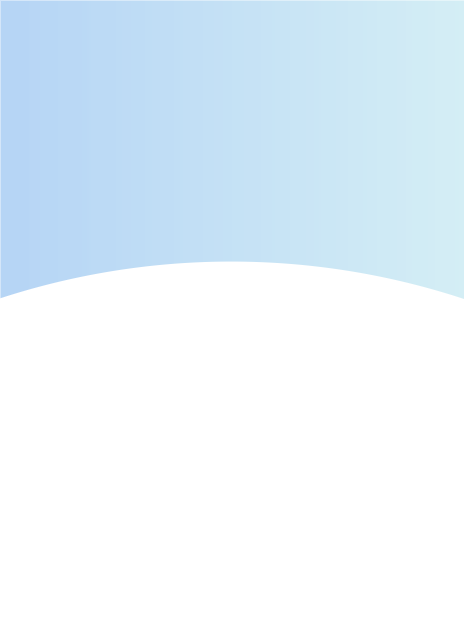
This background is drawn by a WebGL 2 fragment shader. Its source:

```glsl
#version 300 es
precision highp float;
// A pale blue to aqua banded gradient above a broad white circular arc.

#define ARC_APEX vec2(0.498, 0.8156)  // in canvas widths
#define ARC_RADIUS 1.6025
#define BAND_COUNT 16.0
#define BAND_STRENGTH 0.5
#define RIM_WIDTH 0.0018
#define RIM_STRENGTH 0.45
#define SKY_LEFT vec3(0.710, 0.832, 0.960)
#define SKY_RIGHT vec3(0.832, 0.934, 0.960)
#define PAPER vec3(1.0)

uniform vec2 u_resolution;
out vec4 fragColor;

float circleDistance(vec2 p, vec2 center, float radius) {
    return length(p - center) - radius;
}

// Horizontal ramp, partly quantized into faint vertical bands
vec3 skyColor(float x) {
    float banded = (floor(x * BAND_COUNT) + 0.5) / BAND_COUNT;
    return mix(SKY_LEFT, SKY_RIGHT, mix(x, banded, BAND_STRENGTH));
}

void main() {
    vec2 p = gl_FragCoord.xy / u_resolution.x;
    float pixel = 1.0 / u_resolution.x;
    float top = u_resolution.y / u_resolution.x;

    // Sky with a hairline highlight along the left and top edges
    vec3 color = skyColor(p.x);
    float edgeDistance = min(p.x, top - p.y);
    float rim = 1.0 - smoothstep(RIM_WIDTH - 0.5 * pixel, RIM_WIDTH + 0.5 * pixel, edgeDistance);
    color = mix(color, PAPER, rim * RIM_STRENGTH);

    // White arc covering the lower part
    vec2 center = ARC_APEX - vec2(0.0, ARC_RADIUS);
    float arc = circleDistance(p, center, ARC_RADIUS);
    float coverage = clamp(0.5 - arc / pixel, 0.0, 1.0);
    color = mix(color, PAPER, coverage);

    fragColor = vec4(color, 1.0);
}
```
